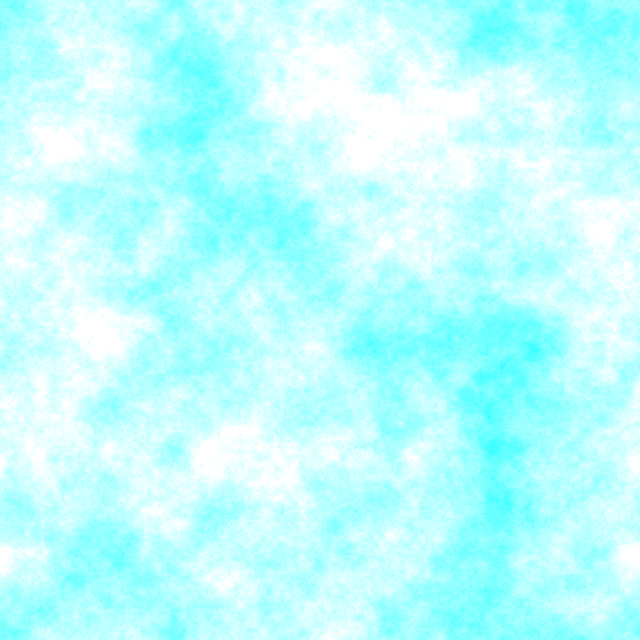
Write a Shadertoy shader that draws this texture.

```glsl
// Soft white and cyan clouds with a fine powdery grain, repeating seamlessly.
// Octaves of wrapped value noise are summed, each with its own offset,
// and with a speckle they drive only the red channel, clipping to white.

// Integer hash of a lattice cell and octave, from 0 to 1
float hash(ivec2 cell, int octave) {
    uvec2 q = uvec2(cell) * uvec2(1597u, 3571u) + uint(octave) * 7919u;
    uint h = (q.x ^ (q.y << 9)) * 2803u + q.y * 6151u;
    h = (h ^ (h >> 15)) * 739397u;
    h = (h ^ (h >> 12)) * 295559u;
    h ^= h >> 15;
    return float(h & 65535u) / 65535.0;
}

// Smooth value noise that wraps after 'period' cells, centred on zero
float tiledNoise(vec2 p, int period, int octave) {
    ivec2 low = ivec2(floor(p)) % period;
    ivec2 high = (low + 1) % period;
    vec2 blend = smoothstep(0.0, 1.0, fract(p));
    float bottom = mix(hash(low, octave), hash(ivec2(high.x, low.y), octave), blend.x);
    float top = mix(hash(ivec2(low.x, high.y), octave), hash(high, octave), blend.x);
    return mix(bottom, top, blend.y) - 0.5;
}

// Slowly fading octaves keep the clouds ragged and grainy
float clouds(vec2 uv) {
    float sum = 0.0;
    float amplitude = 1.0;
    int period = 6;
    for (int octave = 0; octave < 8; octave++) {
        vec2 offset = fract(float(octave) * vec2(0.618, 0.377) + 0.21);
        sum += amplitude * tiledNoise(uv * float(period) + offset, period, octave);
        amplitude *= 0.74;
        period *= 2;
    }
    return sum;
}

void mainImage(out vec4 fragColor, in vec2 fragCoord) {
    vec2 uv = fragCoord / iResolution.xy;
    float speckle = tiledNoise(uv * 512.0 + 0.5, 512, 11);
    float whiteness = 0.745 + 0.43 * clouds(uv) + 0.085 * speckle;
    fragColor = vec4(clamp(whiteness, 0.0, 1.0), 1.0, 1.0, 1.0);
}
```
